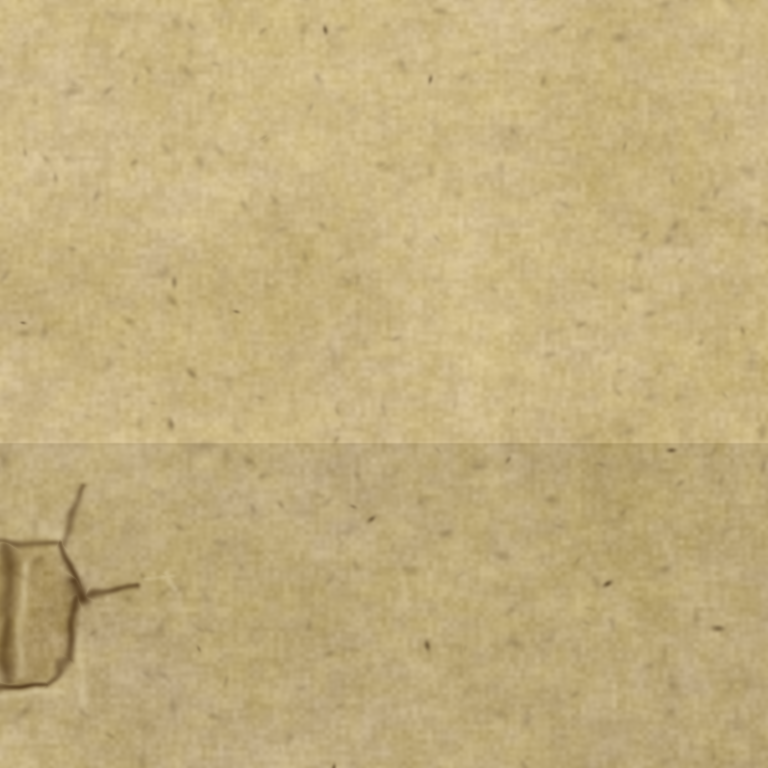
A WebGL 1 fragment shader for this texture:

```glsl
precision highp float;
uniform vec2 u_resolution;

const vec3 UPPER_PAPER = vec3(0.792, 0.712, 0.520);
const vec3 LOWER_PAPER = vec3(0.727, 0.650, 0.468);
const vec3 STAIN_TINT = vec3(0.75, 0.85, 1.15);
const vec3 CREASE_INK = vec3(0.27, 0.17, 0.06);
const vec3 RIDGE_LIGHT = vec3(0.86, 0.80, 0.64);
const vec3 SPECK_INK = vec3(0.34, 0.26, 0.14);
const float SEAM_HEIGHT = 0.423;
const float SEAM_BLUR = 0.0014;
const float CLOUD_DEPTH = 0.050;
const float MOTTLE_DEPTH = 0.034;
const float FIBRE_DEPTH = 0.030;
const float GRAIN_DEPTH = 0.030;
const float TINT_DEPTH = 0.022;

float hash(vec2 p) {
  vec3 q = fract(vec3(p.xyx) * 0.1031);
  q += dot(q, q.yzx + 33.33);
  return fract((q.x + q.y) * q.z);
}

// Smooth value noise from -1 to 1
float noise(vec2 p) {
  vec2 cell = floor(p);
  vec2 f = fract(p);
  f = f * f * (3.0 - 2.0 * f);
  float low = mix(hash(cell), hash(cell + vec2(1.0, 0.0)), f.x);
  float high = mix(hash(cell + vec2(0.0, 1.0)), hash(cell + 1.0), f.x);
  return 2.0 * mix(low, high, f.y) - 1.0;
}

float fbm(vec2 p) {
  float sum = 0.0;
  float weight = 0.55;
  for (int i = 0; i < 4; i++) {
    sum += weight * noise(p);
    p = mat2(1.6, 1.2, -1.2, 1.6) * p + 17.3;
    weight *= 0.55;
  }
  return sum;
}

// Soft stroke from a to b
float stroke(vec2 p, vec2 a, vec2 b, float width) {
  vec2 ab = b - a;
  float t = clamp(dot(p - a, ab) / dot(ab, ab), 0.0, 1.0);
  float d = length(p - a - t * ab) / width;
  return exp(-d * d);
}

// Scattered soft flecks, one candidate per cell
float specks(vec2 uv, float cells, float chance, float size) {
  vec2 home = floor(uv * cells);
  float mark = 0.0;
  for (int j = -1; j <= 1; j++) {
    for (int i = -1; i <= 1; i++) {
      vec2 cell = home + vec2(float(i), float(j));
      vec2 centre = (cell + vec2(hash(cell + 3.7), hash(cell + 9.1))) / cells;
      vec2 d = uv - centre;
      float angle = 6.283 * hash(cell + 21.4);
      d = vec2(d.x * cos(angle) + d.y * sin(angle), d.y * cos(angle) - d.x * sin(angle));
      d /= size * (0.6 + 0.7 * hash(cell + 5.2)) * vec2(1.5, 0.8);
      float strength = step(hash(cell + 40.6), chance) * (0.4 + 0.6 * hash(cell + 61.8));
      mark = max(mark, strength * exp(-dot(d, d)));
    }
  }
  return mark;
}

// Dark outline of the puckered fold and its cracks
float foldLines(vec2 p) {
  float k = 0.55 * stroke(p, vec2(-0.02, 0.294), vec2(0.080, 0.293), 0.005);
  k = max(k, 0.80 * stroke(p, vec2(0.080, 0.293), vec2(0.104, 0.235), 0.005));
  k = max(k, 0.75 * stroke(p, vec2(0.100, 0.225), vec2(0.092, 0.145), 0.006));
  k = max(k, 0.75 * stroke(p, vec2(0.092, 0.145), vec2(0.060, 0.107), 0.005));
  k = max(k, 0.85 * stroke(p, vec2(0.060, 0.107), vec2(-0.02, 0.106), 0.004));
  k = max(k, 0.60 * stroke(p, vec2(0.008, 0.115), vec2(0.010, 0.285), 0.010));
  k = max(k, 0.55 * stroke(p, vec2(0.085, 0.293), vec2(0.108, 0.365), 0.006));
  k = max(k, 0.75 * stroke(p, vec2(0.105, 0.223), vec2(0.175, 0.235), 0.004));
  return max(k, 0.95 * stroke(p, vec2(0.094, 0.246), vec2(0.107, 0.222), 0.009));
}

// Raised edges that catch the light
float foldRidges(vec2 p) {
  float k = stroke(p, vec2(0.027, 0.125), vec2(0.031, 0.265), 0.007);
  k = max(k, stroke(p, vec2(0.0, 0.095), vec2(0.085, 0.098), 0.005));
  k = max(k, stroke(p, vec2(0.104, 0.175), vec2(0.110, 0.085), 0.007));
  k = max(k, stroke(p, vec2(0.185, 0.245), vec2(0.225, 0.250), 0.004));
  k = max(k, stroke(p, vec2(0.215, 0.255), vec2(0.230, 0.232), 0.004));
  return max(k, stroke(p, vec2(0.025, 0.315), vec2(0.075, 0.307), 0.009));
}

void main() {
  vec2 uv = gl_FragCoord.xy / u_resolution;

  // Two sheets meeting at a straight seam
  float upper = smoothstep(-SEAM_BLUR, SEAM_BLUR, uv.y - SEAM_HEIGHT);
  vec3 colour = mix(LOWER_PAPER, UPPER_PAPER, upper);
  float seamOffset = (uv.y - SEAM_HEIGHT) / 0.003;
  colour += 0.022 * seamOffset * exp(-seamOffset * seamOffset);

  // Clouds, mottling, woven fibres and fine grain
  float tone = CLOUD_DEPTH * fbm(uv * 5.0 + 2.0);
  tone += MOTTLE_DEPTH * fbm(uv * vec2(30.0, 38.0) + 11.0);
  tone += FIBRE_DEPTH * 0.5 * (noise(uv * vec2(45.0, 170.0)) + noise(uv * vec2(170.0, 40.0) + 70.0));
  tone += GRAIN_DEPTH * noise(uv * 150.0 + 31.0);
  colour += tone * mix(vec3(1.0), STAIN_TINT, 0.4);
  colour.b += TINT_DEPTH * (noise(uv * 48.0 + 90.0) + 0.7 * noise(uv * 9.0 + 55.0));

  // Faint stains and sparse dark flecks
  colour = mix(colour, SPECK_INK, 0.24 * specks(uv, 26.0, 0.35, 0.006));
  colour = mix(colour, SPECK_INK, 0.75 * specks(uv + 0.37, 13.0, 0.10, 0.0042));

  // Puckered fold at the lower left
  vec2 bent = uv + 0.005 * vec2(noise(uv * 42.0), noise(uv * 42.0 + 25.0));
  float pucker = exp(-dot((uv - vec2(0.06, 0.20)) / 0.12, (uv - vec2(0.06, 0.20)) / 0.12));
  colour += 0.075 * pucker * fbm(uv * vec2(42.0, 28.0) + 8.0);
  float inside = 1.0 - smoothstep(0.75, 1.05, length((uv - vec2(0.035, 0.20)) / vec2(0.068, 0.10)));
  colour -= inside * vec3(0.07, 0.08, 0.09);
  colour = mix(colour, RIDGE_LIGHT, 0.55 * foldRidges(bent) * (0.75 + 0.25 * noise(uv * 65.0)));
  colour = mix(colour, CREASE_INK, foldLines(bent) * (0.82 + 0.18 * noise(uv * 60.0 + 4.0)));

  gl_FragColor = vec4(clamp(colour, 0.0, 1.0), 1.0);
}
```
